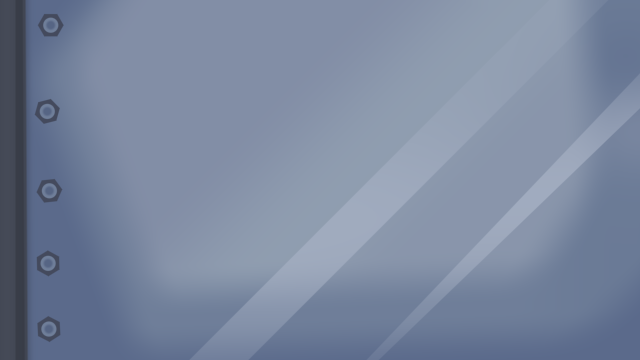
Write a WebGL 2 fragment shader that draws this background.

```glsl
#version 300 es
precision highp float;
// A hazy blue metal-framed window: soft nested polygons form the pane,
// slanted bands form the glass reflections, and a dark side rail
// with a column of hexagonal nuts closes the left edge.

uniform vec2 u_resolution;
out vec4 outColor;

const vec3 SHADOW_BLUE = vec3(0.355, 0.415, 0.545);
const vec3 MID_BLUE = vec3(0.435, 0.495, 0.600);
const vec3 PANE_BLUE = vec3(0.510, 0.555, 0.650);
const vec3 PANE_LIGHT = vec3(0.570, 0.625, 0.695);
const vec3 REFLECTION = vec3(0.650, 0.690, 0.765);
const vec3 RAIL = vec3(0.255, 0.275, 0.325);
const vec3 NUT = vec3(0.265, 0.290, 0.365);

float hash(float n) {
  return fract(sin(n * 12.9898) * 43758.5453);
}

float bell(float x, float center, float width) {
  float t = (x - center) / width;
  return exp(-t * t);
}

float glow(vec2 p, vec2 center, vec2 size) {
  vec2 q = (p - center) / size;
  return exp(-dot(q, q));
}

// Coverage of a band between two edges, smoothed by aa.
float band(float x, float lo, float hi, float aa) {
  return smoothstep(lo - aa, lo + aa, x) * (1.0 - smoothstep(hi - aa, hi + aa, x));
}

// Blurred convex polygon with counterclockwise corners.
float softPolygon(vec2 p, vec2 corners[6], float blur) {
  float cover = 1.0;
  for (int i = 0; i < 6; i++) {
    vec2 a = corners[i];
    vec2 side = normalize(corners[(i + 1) % 6] - a);
    vec2 q = p - a;
    cover *= smoothstep(-blur, blur, side.x * q.y - side.y * q.x);
  }
  return cover;
}

float hexDistance(vec2 p, float radius, float angle) {
  float sector = radians(60.0);
  float a = mod(atan(p.y, p.x) - angle, sector) - 0.5 * sector;
  return length(p) * cos(a) - radius;
}

float fill(float d, float aa) {
  return 1.0 - smoothstep(-aa, aa, d);
}

// Pane: dark surround, middle tone, bright interior with a diagonal sheen.
vec3 paneColor(vec2 p) {
  vec2 outer[6] = vec2[6](vec2(0.093, 0.803), vec2(0.382, 0.03), vec2(1.632, 0.07),
                         vec2(1.84, 0.27), vec2(1.9, 1.2), vec2(0.42, 1.2));
  vec2 inner[6] = vec2[6](vec2(0.197, 0.815), vec2(0.43, 0.19), vec2(1.481, 0.235),
                         vec2(1.655, 0.50), vec2(1.59, 1.2), vec2(0.461, 1.2));
  vec3 mid = mix(MID_BLUE, MID_BLUE * vec3(0.96, 0.97, 0.98), smoothstep(1.4, 1.7, p.x));
  mid = mix(mid, PANE_BLUE, 0.6 * glow(p, vec2(1.78, 0.64), vec2(0.16, 0.12)));
  mid = mix(mid, SHADOW_BLUE, 0.35 * glow(p, vec2(1.74, 0.83), vec2(0.12, 0.11)));
  vec3 color = mix(SHADOW_BLUE, mid, softPolygon(p, outer, 0.075));

  float slant = p.x + 1.0 - p.y;
  float sheen = smoothstep(1.0, 1.46, slant) * (1.0 - 0.5 * smoothstep(1.5, 1.85, slant));
  sheen *= 0.85;
  sheen = max(sheen, 0.8 * glow(p, vec2(1.38, 0.98), vec2(0.17, 0.25)));
  vec3 interior = mix(PANE_BLUE, PANE_LIGHT, sheen);
  return mix(color, interior, softPolygon(p, inner, 0.075));
}

// Two slanted reflections, brightest partway down.
vec3 addReflections(vec3 color, vec2 p, float aa) {
  float down = 1.0 - p.y;
  float slant = p.x + down;
  float wide = band(slant, 1.526, 1.690, aa) * (0.14 + 0.62 * bell(p.y, 0.37, 0.29));
  float narrow = band(slant, 1.972 + 0.046 * down, 2.090 - 0.038 * down, aa);
  narrow *= 0.14 + 0.68 * bell(p.y, 0.45, 0.27);
  return mix(color, REFLECTION, max(wide, narrow));
}

// Nuts sit closer together toward the bottom.
vec3 addNuts(vec3 color, vec2 p, float aa) {
  for (int i = 0; i < 5; i++) {
    float k = float(i);
    float sway = 0.006 * cos(radians(180.0) * k) * exp(-0.5 * k);
    vec2 q = p - vec2(0.135 + sway, 0.930 - 0.249 * k + 0.0095 * k * k);
    float body = fill(hexDistance(q, 0.031, radians(60.0) * hash(k)), aa);
    color = mix(color, NUT, body);
    color = mix(color, MID_BLUE, fill(length(q) - 0.021, aa));
    color = mix(color, SHADOW_BLUE * 0.95, fill(length(q) - 0.012, 2.0 * aa));
  }
  return color;
}

// Dark rail with a groove, leaning slightly outward at its foot.
vec3 addRail(vec3 color, vec2 p, float aa) {
  float edge = 0.077 - 0.006 * p.y;
  vec3 rail = RAIL + 0.015 * bell(p.x, 0.02, 0.025);
  rail *= 1.0 - 0.14 * band(p.x, 0.043, edge - 0.008, 0.003);
  color *= 1.0 - 0.12 * bell(p.x, edge, 0.012);
  return mix(color, rail, fill(p.x - edge, aa + 0.001));
}

void main() {
  vec2 p = gl_FragCoord.xy / u_resolution.y;
  float aa = 0.8 / u_resolution.y;
  vec3 color = paneColor(p);
  color = addReflections(color, p, 1.4 * aa);
  color = addNuts(color, p, aa);
  color = addRail(color, p, aa);
  outColor = vec4(color, 1.0);
}
```
